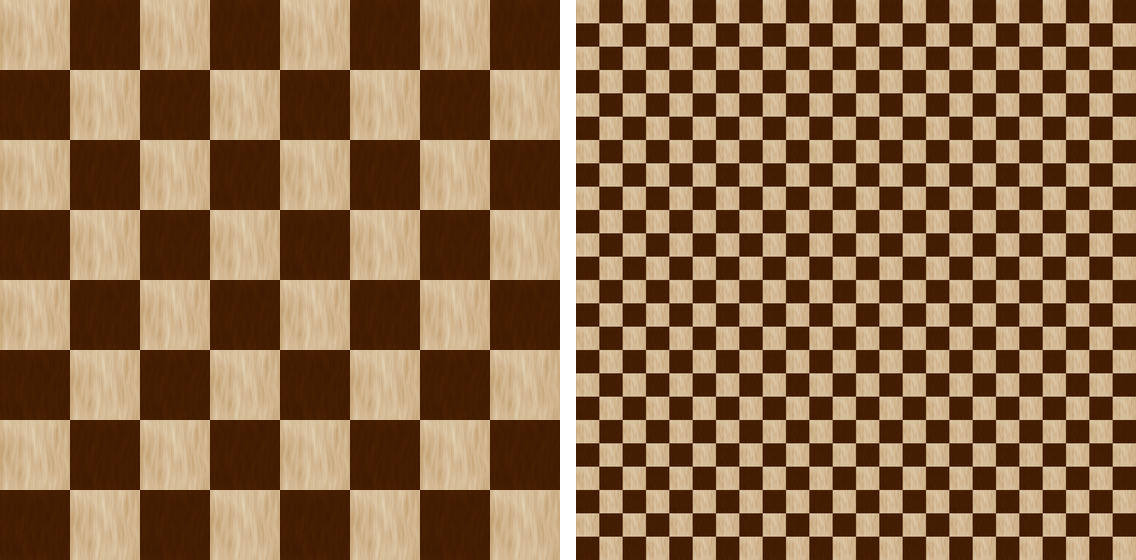
Left, the tile; right, the same tile 3 across and 3 down.
Give the GLSL for this pattern, as a Shadertoy shader.

```glsl
// Wooden checkerboard: eight by eight squares of pale and dark wood with vertical grain.

const float SQUARES = 8.0;                          // squares across and down
const vec3 PALE_LOW   = vec3(0.785, 0.655, 0.485);  // pale wood, deep grain
const vec3 PALE_HIGH  = vec3(0.875, 0.800, 0.680);  // pale wood, bright grain
const vec3 DARK_LOW   = vec3(0.235, 0.100, 0.005);
const vec3 DARK_HIGH  = vec3(0.295, 0.130, 0.012);
const float PALE_CONTRAST = 1.7;
const float DARK_CONTRAST = 1.3;
const float GRAIN_MEAN = 0.45;                      // typical cellular distance
const float GRAIN_WAVE = 0.010;                     // sideways drift of the fibres
const float HEART_GLOW = 0.22;                      // bright band near the middle
const float RIM_SHADE = 0.45;                       // darkening at the side edges
const float RIM_WIDTH = 0.045;
const float TAU = 6.2831853;

vec2 hash2(vec2 p) {
    vec2 q = vec2(dot(p, vec2(127.1, 311.7)), dot(p, vec2(269.5, 183.3)));
    return fract(sin(q) * 43758.55);
}

// Distance to the nearest feature point; wraps over one square.
float cellular(vec2 uv, vec2 cells, float seed) {
    vec2 p = uv * cells;
    vec2 base = floor(p);
    float nearest = 2.0;
    for (int y = -1; y <= 1; y++) {
        for (int x = -1; x <= 1; x++) {
            vec2 cell = base + vec2(x, y);
            vec2 point = cell + hash2(mod(cell, cells) + seed);
            nearest = min(nearest, length(point - p));
        }
    }
    return nearest;
}

// Layers of long, narrow cells form fibres, centred on zero.
float fibres(vec2 uv, vec2 cells, float seed) {
    float coarse = cellular(uv, cells, seed);
    float medium = cellular(uv, cells * vec2(2.0, 1.0), seed + 17.0);
    float fine = cellular(uv, cells * vec2(4.0, 2.0), seed + 41.0);
    return 0.42 * coarse + 0.33 * medium + 0.25 * fine - GRAIN_MEAN;
}

vec2 driftGrain(vec2 uv) {
    float drift = sin(TAU * uv.y + 5.0 * uv.x) + 0.5 * sin(TAU * 2.0 * uv.y + 1.3);
    return uv + vec2(GRAIN_WAVE * drift, 0.0);
}

vec3 paleWood(vec2 uv) {
    float tone = 0.48 + PALE_CONTRAST * fibres(driftGrain(uv), vec2(8.0, 2.0), 3.0);
    float fromHeart = (uv.x - 0.53) / 0.14;
    tone += HEART_GLOW * exp(-fromHeart * fromHeart);
    float toSide = min(uv.x, 1.0 - uv.x);
    tone -= RIM_SHADE * exp(-toSide / RIM_WIDTH);
    tone -= 0.12 * exp(-uv.y / 0.15);
    return mix(PALE_LOW, PALE_HIGH, clamp(tone, -0.1, 1.1));
}

vec3 darkWood(vec2 uv) {
    vec2 slanted = driftGrain(uv) + vec2(0.04 * sin(TAU * uv.y), 0.0);
    float tone = 0.5 + DARK_CONTRAST * fibres(slanted, vec2(13.0, 3.0), 71.0);
    return mix(DARK_LOW, DARK_HIGH, clamp(tone, 0.0, 1.0));
}

void mainImage(out vec4 fragColor, in vec2 fragCoord) {
    vec2 board = fragCoord / iResolution.xy * SQUARES;
    vec2 square = floor(board);
    vec2 uv = fract(board);

    // Share of this pixel covered by its own square's wood
    vec2 pixel = SQUARES / iResolution.xy;
    vec2 inside = clamp(min(uv, 1.0 - uv) / pixel + 0.5, 0.0, 1.0);
    float own = inside.x * inside.y + (1.0 - inside.x) * (1.0 - inside.y);

    // The lower left square is dark
    float isPale = mod(square.x + square.y, 2.0);
    float paleShare = mix(1.0 - own, own, isPale);
    fragColor = vec4(mix(darkWood(uv), paleWood(uv), paleShare), 1.0);
}
```
